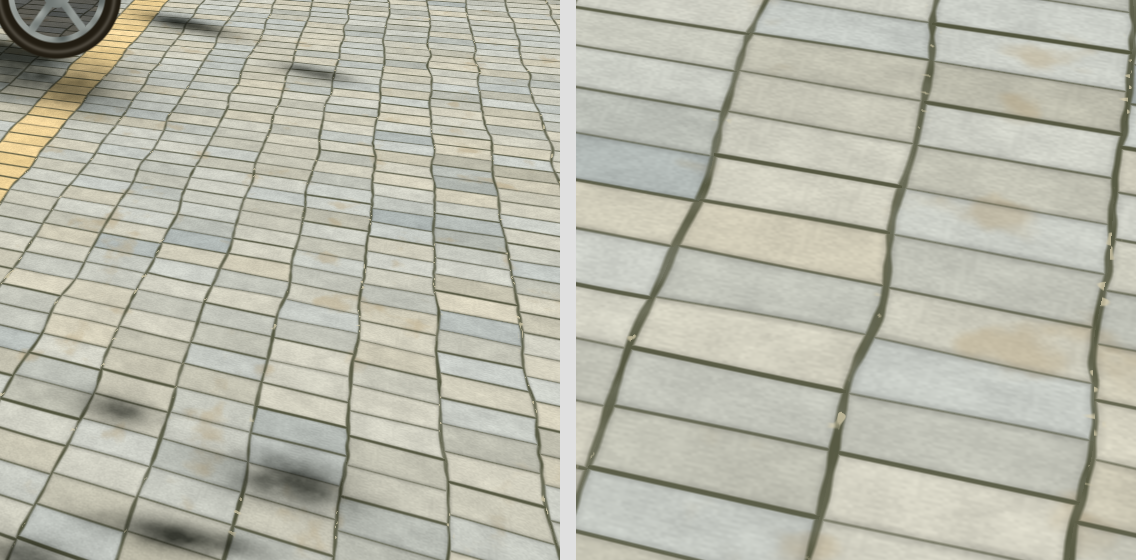
Left: the whole. Right: its middle third, enlarged.
Reproduce this texture procedurally as a Shadertoy shader.

```glsl
// Sunlit stack-bond paving in perspective, with a yellow course, soft shadows and a wheel in the corner.

float hash(vec2 p) {
    return fract(sin(dot(p, vec2(127.1, 311.7))) * 43758.5453);
}

float noise(vec2 p) {
    vec2 i = floor(p), f = fract(p);
    f = f * f * (3.0 - 2.0 * f);
    return mix(mix(hash(i), hash(i + vec2(1, 0)), f.x),
               mix(hash(i + vec2(0, 1)), hash(i + vec2(1, 1)), f.x), f.y);
}

float fbm(vec2 p) {
    float sum = 0.0, amp = 0.5;
    for (int i = 0; i < 4; i++) {
        sum += amp * noise(p);
        p = p * 2.03 + 17.0;
        amp *= 0.5;
    }
    return sum;
}

// Canvas point to paving units: one brick is one by one
vec2 groundPlane(vec2 uv) {
    float depth = 1.53 - uv.y + 0.0516 * (uv.x - 0.746);
    return 7.7 * vec2(uv.x - 0.746, uv.x + 3.724) / depth - vec2(0.25, 0.0);
}

vec3 paving(vec2 uv) {
    vec2 q = groundPlane(uv);
    vec2 blur = 0.75 * fwidth(q) + 0.006;
    q += 0.10 * (vec2(noise(q * vec2(1.0, 0.6)), noise(q * 0.9 + 40.0)) - 0.5);
    q.y += 0.45 * hash(vec2(floor(q.x), 3.0));
    vec2 cell = floor(q);
    vec2 edge = abs(fract(q + 0.5) - 0.5);

    // Each brick has its own tone, some bluish and some warm
    float tone = hash(cell);
    vec3 col = mix(vec3(0.70, 0.71, 0.67), vec3(0.835, 0.83, 0.775), sqrt(tone));
    col += (hash(cell + 9.0) - 0.5) * vec3(0.05, 0.01, -0.05);
    if (cell.x == -8.0) col = mix(vec3(0.91, 0.80, 0.57), vec3(0.99, 0.88, 0.66), tone);

    // Mottled faces, grit and brown stains
    col *= 0.93 + 0.15 * fbm(q * vec2(5.0, 2.5) + 5.0 * tone);
    col *= 0.97 + 0.06 * noise(q * vec2(45.0, 22.0));
    col = mix(col, vec3(0.72, 0.64, 0.49), 0.4 * smoothstep(0.62, 0.8, fbm(q * vec2(2.0, 0.8) + 70.0)));

    // Worn rims, then joints of uneven width
    float rim = max(1.0 - smoothstep(0.0, 0.06, edge.x), 1.0 - smoothstep(0.0, 0.15, edge.y));
    col *= 1.0 - 0.13 * rim;
    float wear = hash(vec2(cell.x, floor(q.y + 0.5)) + 21.0);
    vec2 gap = vec2(0.010 + 0.016 * noise(q * vec2(1.0, 3.0)), 0.018 + 0.035 * wear * wear);
    vec2 joint = 1.0 - smoothstep(gap - blur, gap + blur, edge);
    float dirt = max(joint.x * (0.65 + 0.35 * noise(q * 2.7)), joint.y * (0.55 + 0.45 * wear));
    col = mix(col, vec3(0.32, 0.33, 0.24), dirt);

    // Pale crumbs caught in the long joints
    float crumb = smoothstep(0.83, 0.92, noise(q * vec2(16.0, 5.0) + 33.0));
    return mix(col, vec3(0.87, 0.83, 0.70), 0.7 * crumb * (1.0 - smoothstep(0.02, 0.06, edge.x)));
}

// Soft ragged shadows: centre and radii of each
float shadow(vec2 uv) {
    vec4 blots[8] = vec4[8](
        vec4(0.52, 0.14, 0.11, 0.045), vec4(0.21, 0.27, 0.065, 0.025),
        vec4(0.05, 0.00, 0.09, 0.035), vec4(0.32, 0.04, 0.13, 0.025),
        vec4(0.06, 0.865, 0.16, 0.045), vec4(0.34, 0.955, 0.08, 0.012),
        vec4(0.04, 0.905, 0.10, 0.016), vec4(0.56, 0.87, 0.06, 0.010));
    float total = 0.0;
    for (int i = 0; i < 8; i++) {
        vec2 d = uv - blots[i].xy;
        d.y += 0.2 * d.x;
        d /= blots[i].zw;
        total += exp(-dot(d, d));
    }
    return min(total * (0.25 + 1.2 * fbm(uv * vec2(14.0, 24.0))), 1.0);
}

// Tyre, metal rim, hub and five spokes
vec3 wheel(vec3 col, vec2 uv) {
    vec2 d = uv - vec2(0.1016, 1.0104);
    float r = length(d), soft = 0.0022;
    float sector = mod(atan(d.y, d.x) + 0.3, 1.2566) - 0.6283;
    float spoke = 1.0 - smoothstep(0.007 - soft, 0.007 + soft, abs(sin(sector)) * r);
    float metal = max(max(spoke, 1.0 - smoothstep(0.023, 0.026, r)), smoothstep(0.075, 0.078, r));
    vec3 steel = mix(vec3(0.36, 0.39, 0.38), vec3(0.70, 0.72, 0.70), noise(uv * 45.0));
    vec3 inside = mix(col * 0.45, steel, metal);
    vec3 rubber = vec3(0.13, 0.11, 0.07) + 0.16 * exp(-pow((r - 0.103) / 0.004, 2.0));
    inside = mix(inside, rubber, smoothstep(0.087 - soft, 0.087 + soft, r));
    return mix(inside, col, smoothstep(0.115 - soft, 0.115 + soft, r));
}

void mainImage(out vec4 fragColor, in vec2 fragCoord) {
    vec2 uv = fragCoord / iResolution.xy;
    vec3 col = paving(uv);
    col *= mix(vec3(1.0), vec3(0.27, 0.28, 0.26), shadow(uv));
    col = wheel(col, uv);
    fragColor = vec4(clamp(col, 0.0, 1.0), 1.0);
}
```
